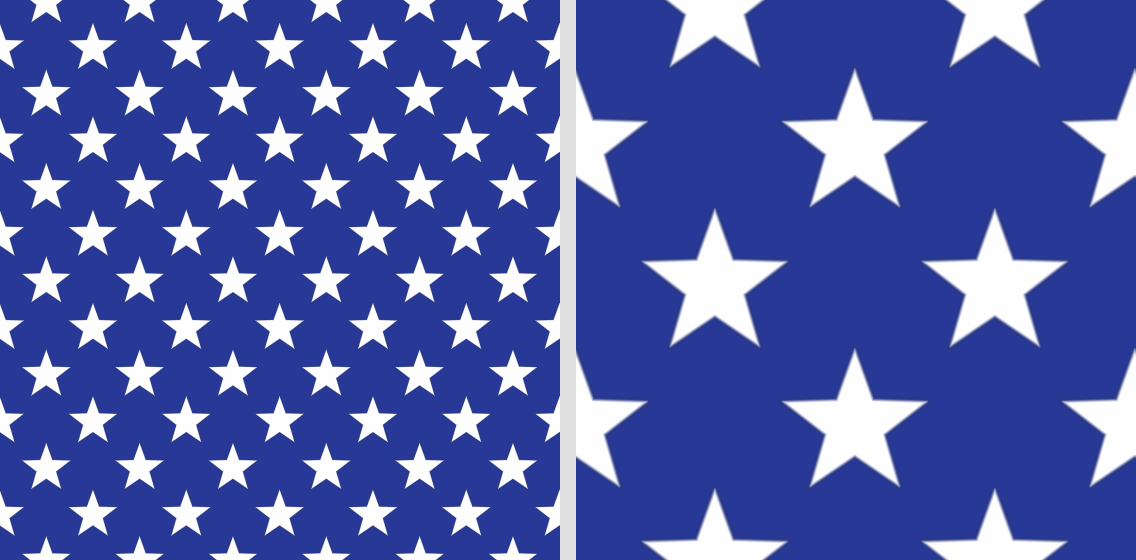
Left: the whole. Right: its middle third, enlarged.
Write a WebGL 2 fragment shader that draws this pattern.

```glsl
#version 300 es
precision highp float;
// White five-pointed stars in staggered rows on a royal blue ground, tiling seamlessly.

#define REPEATS 6.0                      // cells across and down, two stars per cell
#define STAR_RADIUS 0.270                // centre to tip, in cells
#define INNER_RATIO 0.41                 // notch radius / tip radius
#define STAR_SHIFT vec2(-0.004, -0.018)  // offset of the whole lattice, in cells
#define EDGE_SOFTNESS 0.008              // half width of the star edge, in cells
#define FRINGE_WIDTH 0.022               // duller blue around each star, in cells
#define GROUND_BLUE vec3(0.157, 0.220, 0.590)
#define FRINGE_BLUE vec3(0.160, 0.220, 0.515)
#define STAR_WHITE vec3(0.992, 0.996, 0.992)

uniform vec2 u_resolution;
out vec4 fragColor;

const float PI = 3.14159265;

// Signed distance to an upright five-pointed star, negative inside
float starDistance(vec2 p) {
    // Fold the plane into half of one arm
    float sector = 2.0 * PI / 5.0;
    float angle = mod(atan(p.x, p.y) + 0.5 * sector, sector) - 0.5 * sector;
    vec2 q = length(p) * vec2(cos(angle), abs(sin(angle)));

    // Distance to the edge running from tip to notch
    vec2 tip = vec2(STAR_RADIUS, 0.0);
    vec2 notch = STAR_RADIUS * INNER_RATIO * vec2(cos(PI / 5.0), sin(PI / 5.0));
    vec2 edge = notch - tip;
    vec2 fromTip = q - tip;
    float along = clamp(dot(fromTip, edge) / dot(edge, edge), 0.0, 1.0);
    float side = edge.y * fromTip.x - edge.x * fromTip.y;
    return length(fromTip - edge * along) * sign(side);
}

// Wraps to a unit cell centred on the origin
vec2 wrapCell(vec2 p) {
    return fract(p + 0.5) - 0.5;
}

void main() {
    vec2 cell = gl_FragCoord.xy / u_resolution * REPEATS - STAR_SHIFT;
    float pixel = REPEATS / min(u_resolution.x, u_resolution.y);

    // Two interleaved lattices form the staggered rows
    float dist = min(starDistance(wrapCell(cell - vec2(0.5, 0.0))),
                     starDistance(wrapCell(cell - vec2(0.0, 0.5))));

    // Ground with a slight fringe, then the stars
    vec3 color = mix(FRINGE_BLUE, GROUND_BLUE, smoothstep(0.0, FRINGE_WIDTH, dist));
    float soft = max(EDGE_SOFTNESS, 0.75 * pixel);
    color = mix(STAR_WHITE, color, smoothstep(-soft, soft, dist));

    fragColor = vec4(color, 1.0);
}
```
